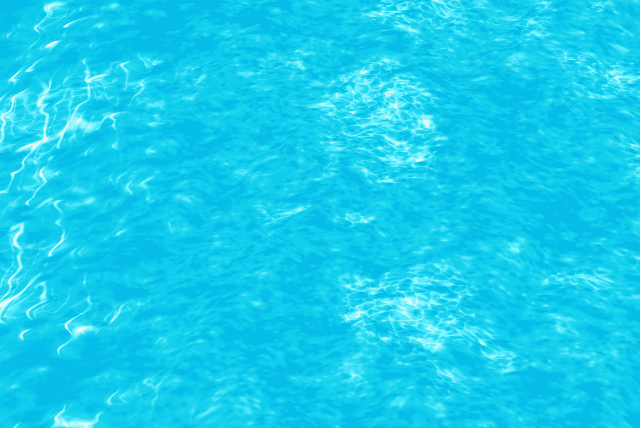
Write a WebGL 1 fragment shader that draws this texture.

```glsl
precision highp float;
// Sunlit pool water: turquoise ripples, pale glitter patches and white caustics.
// Cellular noise gives both a smooth random field and cell borders; a slight
// perspective refines it upwards, and a colour ramp tints the summed light.
uniform vec2 u_resolution;

vec3 hash3(vec2 cell) {
  vec3 k = vec3(dot(cell, vec2(127.1, 311.7)),
                dot(cell, vec2(269.5, 183.3)),
                dot(cell, vec2(419.2, 371.9)));
  return fract(sin(k) * 43758.545);
}

// x: distance gap to the cell border, y: smooth field around zero
vec2 cells(vec2 p) {
  vec2 base = floor(p), local = p - base;
  float nearest = 9.0, second = 9.0, field = 0.0;
  for (int j = -1; j <= 1; j++) {
    for (int i = -1; i <= 1; i++) {
      vec2 offset = vec2(float(i), float(j));
      vec3 h = hash3(base + offset);
      vec2 d = offset + h.xy - local;
      float d2 = dot(d, d);
      field += (2.0 * h.z - 1.0) * exp(-5.0 * d2);
      second = min(second, max(nearest, d2));
      nearest = min(nearest, d2);
    }
  }
  return vec2(sqrt(second) - sqrt(nearest), field);
}

// Layered sines that make straight features wander
vec2 wobble(vec2 p) {
  return vec2(sin(p.y * 17.0 + 3.0 * sin(p.x * 5.0)) + 0.5 * sin(p.y * 43.0 + p.x * 19.0),
              sin(p.x * 13.0 + 2.0 * sin(p.y * 7.0)) + 0.5 * sin(p.x * 31.0 - p.y * 23.0));
}

// Wandering bright lines along the borders of tall cells
float caustic(vec2 p, float width) {
  float gap = cells(p).x;
  return 1.0 - smoothstep(0.0, width, gap);
}

vec3 waterColor(float light) {
  vec3 c = mix(vec3(0.02, 0.74, 0.905), vec3(0.07, 0.81, 0.93), smoothstep(0.0, 0.32, light));
  c = mix(c, vec3(0.13, 0.84, 0.93), smoothstep(0.32, 0.5, light));
  c = mix(c, vec3(0.27, 0.88, 0.98), smoothstep(0.5, 0.66, light));
  c = mix(c, vec3(0.34, 0.93, 0.98), smoothstep(0.66, 0.82, light));
  c = mix(c, vec3(0.56, 0.95, 0.98), smoothstep(0.82, 1.05, light));
  return mix(c, vec3(0.88, 0.98, 0.97), smoothstep(1.05, 1.5, light));
}

void main() {
  vec2 p = gl_FragCoord.xy / u_resolution.y;

  // Perspective, with ripples bowed down towards both sides
  vec2 q = vec2((p.x - 0.75) * (1.0 + 0.35 * p.y), p.y + 0.3 * p.y * p.y);
  q.y += 0.18 * (p.x - 0.75) * (p.x - 0.75);
  vec2 w = q + 0.012 * wobble(q);
  float leftSide = 1.0 - smoothstep(0.1, 0.6, p.x);

  // Broad pale patches
  float patches = cells(w * vec2(3.2, 4.2) + 7.0).y
                + 0.7 * cells(w * vec2(8.0, 12.0) + 31.0).y;
  float glitter = smoothstep(-0.05, 0.6, patches);

  // Flat ripples at three sizes
  float coarse = cells(w * vec2(16.0, 38.0) + 3.0).y;
  float medium = cells(w * vec2(36.0, 82.0) + 17.0).y;
  float fine = cells(w * vec2(72.0, 125.0) + 53.0).y;
  float ripples = 0.5 * coarse + (0.45 * medium + 0.4 * fine) * (1.0 - 0.6 * leftSide);

  // Fine bright web inside the patches
  vec2 bent = w + 0.012 * vec2(medium, coarse);
  float web = caustic(bent * vec2(27.0, 50.0) + 11.0, 0.3);

  // Leaning caustic lines on the left, broken by the ripples
  vec2 lean = vec2(w.x - 0.3 * w.y + 0.022 * coarse, w.y) + 0.009 * wobble(w * 1.7 + 2.0);
  float lines = caustic(lean * vec2(11.0, 4.5) + 5.0, 0.14)
              + 0.4 * caustic(lean * vec2(19.0, 9.0) + 23.0, 0.16);
  lines *= leftSide * smoothstep(-0.5, 0.5, patches + coarse);

  float light = 0.28 + 0.22 * patches
              + ripples * (0.65 + 0.4 * glitter)
              + 0.38 * web * glitter * (1.0 - 0.5 * leftSide)
              + 0.85 * lines - 0.05 * leftSide;
  gl_FragColor = vec4(waterColor(light), 1.0);
}
```
